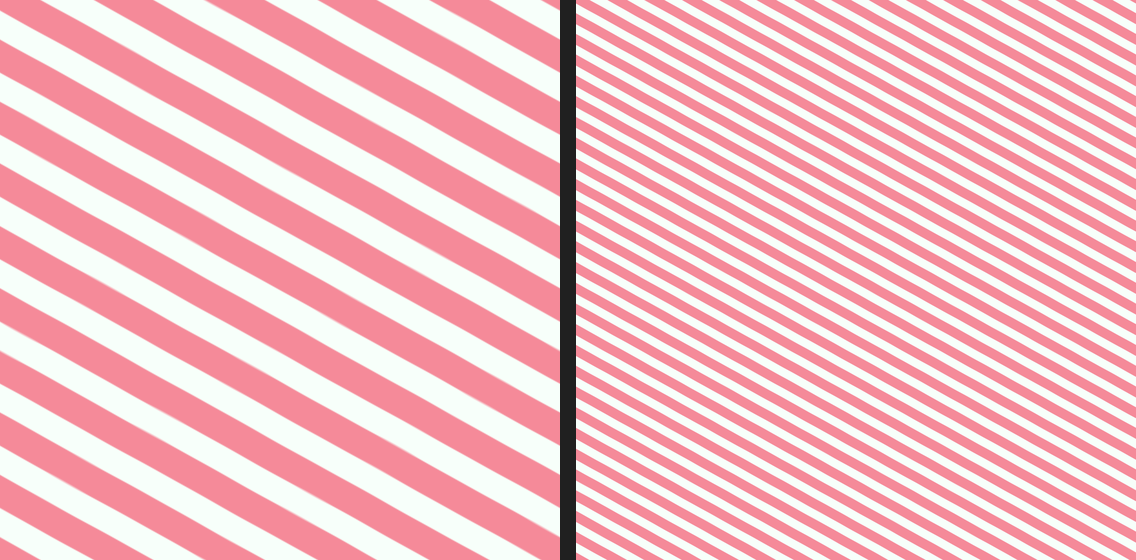
Left: one tile. Right: repeated 3 by 3.
This pattern is drawn by a WebGL 2 fragment shader. Its source:

```glsl
#version 300 es
precision highp float;
// Seamless diagonal candy stripes, pink on mint white, with slightly uneven edges.

uniform vec2 u_resolution;
out vec4 fragColor;

const vec3 PINK = vec3(0.96, 0.54, 0.60);
const vec3 MINT_WHITE = vec3(0.97, 1.00, 0.98);
const vec2 REPEATS = vec2(5.0, 9.0);   // whole stripes across and up the tile
const float STRIPE_CENTER = 0.10;      // phase of the pink centre, in periods
const float STRIPE_WIDTH = 0.533;      // pink share of one period
const float EDGE_SOFTNESS = 0.0018;    // half width of the edge blend, in canvas units
const float HAZE_SOFTNESS = 0.0012;    // extra blend where an edge is hazy
const float WOBBLE = 0.007;            // edge drift, in periods
const float TAU = 6.2831853;

// Layered sines with whole frequencies, so they wrap on the unit tile.
float wrappedWaves(vec2 p) {
    float broad = sin(TAU * (3.0 * p.x - 2.0 * p.y) + 0.7);
    float medium = sin(TAU * (2.0 * p.x + 5.0 * p.y) + 2.1);
    float fine = sin(TAU * (7.0 * p.x - 4.0 * p.y) + 4.0);
    return 0.5 * broad + 0.3 * medium + 0.2 * fine;
}

// Signed distance to the nearest stripe edge, negative inside the pink.
float stripeDistance(vec2 p) {
    float phase = dot(p, REPEATS) - STRIPE_CENTER + WOBBLE * wrappedWaves(p);
    float fromCenter = abs(fract(phase + 0.5) - 0.5);
    return (fromCenter - 0.5 * STRIPE_WIDTH) / length(REPEATS);
}

void main() {
    vec2 uv = gl_FragCoord.xy / u_resolution;
    float pixel = 1.0 / min(u_resolution.x, u_resolution.y);

    // A few stretches of edge blend more softly than the rest.
    float haze = smoothstep(0.35, 0.9, wrappedWaves(uv.yx));
    float softness = max(EDGE_SOFTNESS + HAZE_SOFTNESS * haze, 0.75 * pixel);

    float ground = smoothstep(-softness, softness, stripeDistance(uv));
    fragColor = vec4(mix(PINK, MINT_WHITE, ground), 1.0);
}
```
